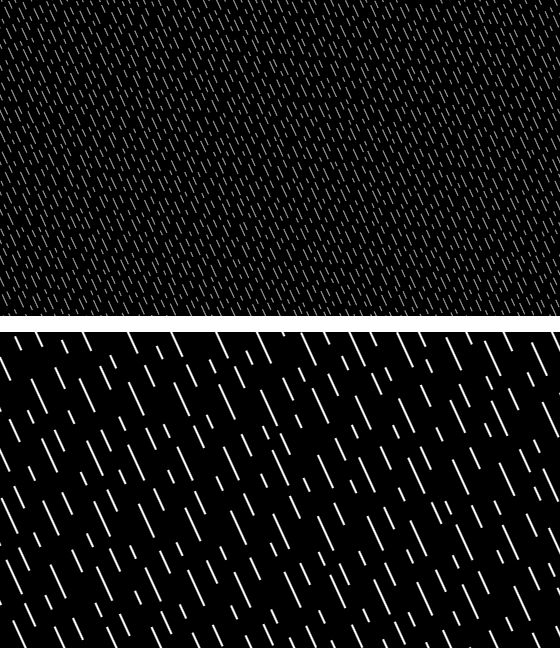
Top, the full canvas; bottom, a detail of the centre.
This pattern is drawn by a Shadertoy shader. Its source:

```glsl
// Thin slanted rain dashes of three lengths, evenly staggered on black.

float hash(vec2 p) {
    vec3 q = fract(p.xyx * vec3(0.1031, 0.1030, 0.0973));
    q += dot(q, q.yzx + 33.33);
    return fract((q.x + q.y) * q.z);
}

// Staggered lattice: pos.x runs across the dashes, pos.y along them.
float dashes(vec2 pos, float pixel) {
    vec2 pitch = vec2(0.0215, 0.049);
    float column = floor(pos.x / pitch.x);
    pos.y += 0.27 * pitch.y * column;             // stagger neighbouring columns
    vec2 cell = vec2(column, floor(pos.y / pitch.y));
    vec2 local = pos - (cell + 0.5) * pitch;

    // Long, medium and short dashes take turns, so density stays even.
    float kind = mod(cell.x + cell.y, 3.0);
    float dashLength = kind < 0.5 ? 0.040 : kind < 1.5 ? 0.026 : 0.016;
    dashLength *= 0.95 + 0.1 * hash(cell + 311.0);

    // Shift each dash only as far as its cell has room.
    vec2 jitter = vec2(hash(cell + 111.0), hash(cell + 157.0)) - 0.5;
    vec2 room = vec2(0.4 * pitch.x, 0.7 * (pitch.y - dashLength - 0.004));
    local = abs(local - jitter * room);

    // Coverage of a fine line by the pixel footprint, with soft ends.
    float lineWidth = 0.0022;
    float footprint = 1.3 * pixel;
    float overlap = 0.5 * (lineWidth + footprint) - local.x;
    float across = clamp(overlap, 0.0, min(lineWidth, footprint)) / footprint;
    float along = clamp((0.5 * dashLength - local.y) / pixel + 0.5, 0.0, 1.0);
    return across * along;
}

void mainImage(out vec4 fragColor, in vec2 fragCoord) {
    float pixel = 1.0 / iResolution.y;
    vec2 uv = fragCoord * pixel;

    // Rotate so that y follows the falling direction, down and to the right.
    float tilt = 0.43;
    vec2 side = vec2(cos(tilt), sin(tilt));
    vec2 fall = vec2(side.y, -side.x);
    vec2 pos = vec2(dot(uv, side), dot(uv, fall));

    fragColor = vec4(vec3(dashes(pos, pixel)), 1.0);
}
```
